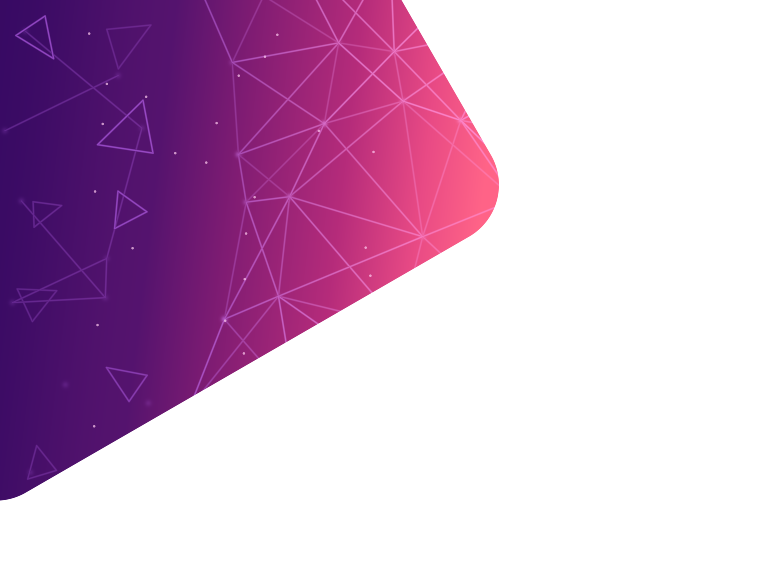
This background is drawn by a WebGL 2 fragment shader. Its source:

```glsl
#version 300 es
precision highp float;

uniform vec2 u_resolution;
out vec4 fragColor;

#define CARD_CENTER vec2(0.157, 0.840)
#define CARD_HALF 0.554
#define CARD_RADIUS 0.105
#define CARD_ANGLE 0.5236
#define MESH_ORIGIN vec2(0.298, 1.0)
#define MESH_CELL 0.158
#define TRIANGLE_CELL 0.149
#define DOT_CELL 0.068
#define DOT_RADIUS 0.0022
#define LINE_WIDTH 0.0010
#define NODE_GLOW 0.0055

float hash(vec2 p) {
    return fract(sin(dot(p, vec2(127.1, 311.7))) * 43758.5453);
}

vec2 hash2(vec2 p) {
    return vec2(hash(p), hash(p + 17.3));
}

float roundedBox(vec2 p, float halfSize, float radius) {
    vec2 q = abs(p) - halfSize + radius;
    return length(max(q, 0.0)) + min(max(q.x, q.y), 0.0) - radius;
}

float segment(vec2 p, vec2 a, vec2 b) {
    vec2 ab = b - a;
    float h = clamp(dot(p - a, ab) / dot(ab, ab), 0.0, 1.0);
    return length(p - a - ab * h);
}

float stroke(float dist, float px) {
    return 1.0 - smoothstep(0.0, LINE_WIDTH + px, dist);
}

// Violet to coral, leaning slightly downwards
vec3 cardColor(vec2 p) {
    float t = p.x + 0.12 * (1.0 - p.y);
    vec3 c = mix(vec3(0.22, 0.04, 0.39), vec3(0.33, 0.075, 0.43), smoothstep(0.0, 0.32, t));
    c = mix(c, vec3(0.50, 0.11, 0.45), clamp((t - 0.31) / 0.14, 0.0, 1.0));
    c = mix(c, vec3(0.71, 0.17, 0.48), clamp((t - 0.45) / 0.19, 0.0, 1.0));
    c = mix(c, vec3(0.91, 0.29, 0.52), clamp((t - 0.64) / 0.14, 0.0, 1.0));
    return mix(c, vec3(1.0, 0.39, 0.53), clamp((t - 0.78) / 0.11, 0.0, 1.0));
}

vec2 meshNode(vec2 id) {
    return id + 0.12 + 0.76 * hash2(id);
}

// Dense links on the right, a few stray ones on the left
float linkStrength(vec2 a, vec2 b) {
    float h = hash((a + b) * 0.5 + 5.7);
    bool dense = min(a.x, b.x) >= 0.0;
    return dense ? mix(0.30, 0.80, h) : 0.35 * step(0.82, h);
}

float mesh(vec2 p, float px) {
    vec2 q = (p - MESH_ORIGIN) / MESH_CELL;
    vec2 cell = floor(q);
    float ink = 0.0;
    for (int y = -1; y <= 1; y++)
    for (int x = -1; x <= 1; x++) {
        vec2 id = cell + vec2(x, y);
        vec2 node = meshNode(id);
        for (int k = 0; k < 4; k++) {
            vec2 other = id + (k == 0 ? vec2(1, 0) : vec2(k - 2, 1));
            float dist = segment(q, node, meshNode(other)) * MESH_CELL;
            ink = max(ink, stroke(dist, px) * linkStrength(id, other));
        }
        float r = length(q - node) * MESH_CELL / NODE_GLOW;
        float glow = id.x >= 0.0 ? 0.25 + 0.55 * hash(id + 9.1) : 0.2;
        ink = max(ink, glow * exp(-r * r));
    }
    return ink;
}

// One loose outlined triangle per cell, in the two leftmost columns
float triangles(vec2 p, float px) {
    vec2 q = (p - vec2(0.0, 1.0)) / TRIANGLE_CELL;
    vec2 id = floor(q);
    if (id.x > 1.0 || hash(id + 3.9) < 0.15) return 0.0;
    vec2 center = 0.42 + 0.16 * hash2(id + 31.0);
    float size = mix(0.20, 0.40, hash(id + 6.4));
    float dist = 1.0;
    vec2 corners[3];
    for (int k = 0; k < 3; k++) {
        float angle = 6.2832 * hash(id) + 2.0944 * float(k) + 0.8 * hash(id + float(k) * 7.7);
        corners[k] = center + size * vec2(cos(angle), sin(angle));
    }
    for (int k = 0; k < 3; k++)
        dist = min(dist, segment(fract(q), corners[k], corners[(k + 1) % 3]));
    return stroke(dist * TRIANGLE_CELL, px) * mix(0.30, 0.80, hash(id + 2.2));
}

float dots(vec2 p, float px) {
    vec2 q = p / DOT_CELL;
    vec2 id = floor(q);
    float dist = length(fract(q) - 0.15 - 0.7 * hash2(id + 51.0)) * DOT_CELL;
    float shown = step(0.68, hash(id + 71.0)) * step(0.13, p.x) * step(p.x, 0.68);
    return shown * (1.0 - smoothstep(DOT_RADIUS - px * 0.5, DOT_RADIUS + px * 0.5, dist));
}

void main() {
    float px = 1.0 / u_resolution.y;
    vec2 p = gl_FragCoord.xy * px;

    // Tilted card
    vec2 axis = vec2(cos(CARD_ANGLE), sin(CARD_ANGLE));
    vec2 d = p - CARD_CENTER;
    vec2 local = vec2(dot(d, axis), dot(d, vec2(-axis.y, axis.x)));
    float card = smoothstep(0.5, -0.5, roundedBox(local, CARD_HALF, CARD_RADIUS) / px);

    // Line work over the gradient
    vec3 color = cardColor(p);
    vec3 lineColor = mix(vec3(0.66, 0.34, 0.86), vec3(1.0, 0.58, 0.88), smoothstep(0.2, 0.8, p.x));
    color = mix(color, lineColor, max(mesh(p, px), triangles(p, px)));
    color = mix(color, vec3(1.0, 0.80, 0.94), 0.7 * dots(p, px));

    fragColor = vec4(mix(vec3(1.0), color, card), 1.0);
}
```
